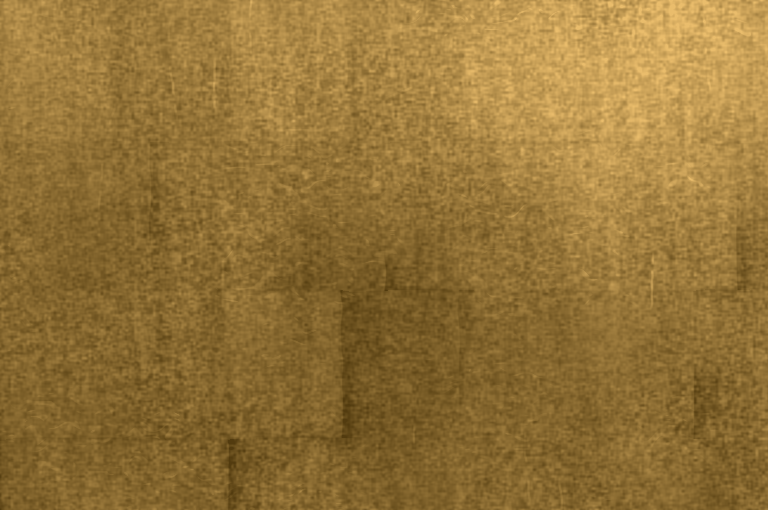
Give the GLSL for this texture, as a Shadertoy shader.

```glsl
// Aged gold leaf: broad warm light over overlapping leaf panels with worn seams,
// vertical tarnish, cloudy mottling, fine woven grain, wrinkles and scratches.
// All layers add up to one tone that blends between a dark and a light gold.

#define DARK_GOLD vec3(0.472, 0.36, 0.15)
#define LIGHT_GOLD vec3(0.845, 0.678, 0.378)
#define LEAF_SIZE vec2(0.23, 0.29)
#define LEAF_CONTRAST 0.17
#define SEAM_SHADE 0.42
#define STREAKS 0.22
#define MOTTLE 0.34
#define GRAIN 0.80
#define WRINKLES 0.24
#define FLECKS 0.22
#define SCRATCHES 10
#define SCRATCH_GLOW 0.36

float hash(vec2 p) {
    return fract(sin(dot(p, vec2(127.1, 311.7))) * 43758.5453);
}

// Smooth value noise centred on zero, range -0.5 to 0.5
float noise(vec2 p) {
    vec2 i = floor(p), f = fract(p);
    f = f * f * (3.0 - 2.0 * f);
    float low = mix(hash(i), hash(i + vec2(1, 0)), f.x);
    float high = mix(hash(i + vec2(0, 1)), hash(i + vec2(1, 1)), f.x);
    return mix(low, high, f.y) - 0.5;
}

float fbm(vec2 p) {
    float sum = 0.0, amp = 0.5;
    for (int i = 0; i < 5; i++) {
        sum += amp * noise(p);
        p = mat2(1.6, 1.2, -1.2, 1.6) * p + 7.3;
        amp *= 0.55;
    }
    return sum;
}

float blob(vec2 p, vec2 centre, vec2 size) {
    vec2 d = (p - centre) / size;
    return exp(-dot(d, d));
}

// Bright upper right, dim lower middle
float broadLight(vec2 p, float aspect) {
    float x = p.x / aspect;
    float light = 0.14 + 0.31 * smoothstep(0.35, 1.0, p.y);
    light += 0.11 * smoothstep(0.6, 0.95, x);
    light += 0.47 * blob(vec2(x, p.y), vec2(0.8, 0.92), vec2(0.23, 0.27));
    light -= 0.13 * blob(vec2(x, p.y), vec2(0.48, 0.35), vec2(0.2, 0.38));
    return light;
}

// Leaf panels: a tone per panel and a soft shadow beside its sharp left edge
float leafPanels(vec2 p) {
    p += 0.006 * vec2(noise(p * 28.0), noise(p * 23.0 + 40.0));
    vec2 q = (p - vec2(0.0, 0.72)) / LEAF_SIZE;
    float row = floor(q.y);
    q.x += hash(vec2(row, 3.0));
    vec2 cell = vec2(floor(q.x), row);
    vec2 d = fract(q) * LEAF_SIZE;
    vec2 gap = min(d, LEAF_SIZE - d);
    float inside = smoothstep(0.0, 0.007, min(gap.x, gap.y));
    float tone = LEAF_CONTRAST * (hash(cell + 11.0) - 0.5) * inside;
    float wear = smoothstep(-0.25, 0.25, noise(p * 9.0 + 5.0));
    float strength = pow(hash(cell + 29.0), 2.0);
    float shade = exp(-d.x / 0.03) * smoothstep(0.0, 0.004, d.x) * strength;
    float rowLine = exp(-gap.y / 0.004) * 0.22;
    return tone - SEAM_SHADE * wear * (shade + rowLine);
}

// Fine weave of horizontal and vertical fibres with tiny round grains
float wovenGrain(vec2 p) {
    float across = noise(p * vec2(85.0, 215.0));
    float upright = noise(p * vec2(215.0, 80.0) + 31.0);
    float grains = noise(p * 165.0 + 67.0);
    float patchy = 0.95 + 0.6 * noise(p * 6.0 + 13.0);
    return (0.4 * across + 0.3 * upright + 0.42 * grains) * patchy;
}

// Relief of small folds, lit from the upper left
float wrinkles(vec2 p) {
    vec2 q = p + 0.018 * vec2(noise(p * 38.0), noise(p * 38.0 + 50.0));
    q = mat2(0.9, -0.44, 0.44, 0.9) * q * vec2(62.0, 95.0);
    float relief = noise(q) - noise(q + vec2(-0.3, 0.45));
    return relief * smoothstep(-0.3, 0.3, noise(p * 7.0 + 23.0));
}

// Short bright flecks gathered in patches
float flecks(vec2 p) {
    vec2 q = p + 0.03 * vec2(noise(p * 30.0 + 8.0), noise(p * 30.0 + 58.0));
    float spot = smoothstep(0.2, 0.45, noise(q * vec2(55.0, 130.0) + 91.0));
    return spot * smoothstep(-0.05, 0.3, noise(p * 6.0 + 81.0) + 0.5 * noise(p * 17.0));
}

// Scattered, slightly bowed hairlines, mostly upright
float scratches(vec2 p, float aspect) {
    float sum = 0.0;
    for (int i = 0; i < SCRATCHES; i++) {
        vec2 id = vec2(float(i), 17.0);
        vec2 q = p - vec2(hash(id) * aspect, hash(id + 5.0));
        float turn = 0.35 * (hash(id + 9.0) - 0.5);
        turn += hash(id + 13.0) > 0.72 ? 1.35 : 0.0;
        q = mat2(cos(turn), sin(turn), -sin(turn), cos(turn)) * q;
        float reach = mix(0.03, 0.15, hash(id + 21.0));
        float bow = 0.5 * q.y * q.y + 0.004 * noise(q.yy * 40.0 + id);
        float line = 1.0 - smoothstep(0.0006, 0.0038, abs(q.x - bow));
        float ends = 1.0 - smoothstep(0.6 * reach, reach, abs(q.y));
        float broken = smoothstep(-0.3, 0.25, noise(q.yy * 55.0 + id * 3.0));
        sum += line * ends * broken * mix(0.3, 1.0, hash(id + 33.0));
    }
    return sum;
}

void mainImage(out vec4 fragColor, in vec2 fragCoord) {
    vec2 p = fragCoord / iResolution.y;
    float aspect = iResolution.x / iResolution.y;
    float light = broadLight(p, aspect);
    float tone = light + leafPanels(p) + MOTTLE * fbm(p * 5.0 + 3.0);
    tone += STREAKS * (0.5 * noise(p * vec2(22.0, 3.0)) + 0.5 * noise(p * vec2(60.0, 8.0) + 19.0));
    float detail = GRAIN * wovenGrain(p) + WRINKLES * wrinkles(p) + FLECKS * flecks(p);
    tone += (0.8 + 0.4 * light) * detail + SCRATCH_GLOW * scratches(p, aspect);
    fragColor = vec4(mix(DARK_GOLD, LIGHT_GOLD, clamp(tone, -0.4, 1.2)), 1.0);
}
```
